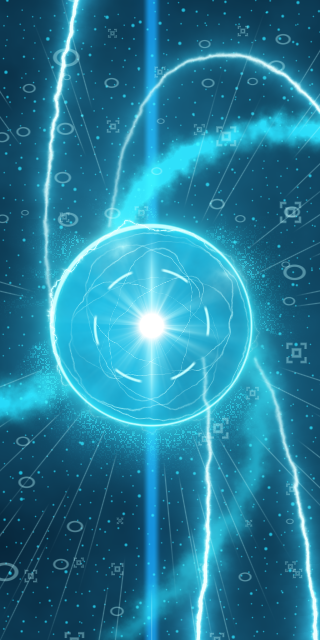
Reproduce this background procedurally as a Shadertoy shader.

```glsl
// A glowing energy orb in a teal void, crossed by lightning, mist and a beam.
// Bolts and mist follow Bezier curves bent by noise; rays, sparks and glyphs
// come from hashed cells. Light is layered by screen blending. Width = 1 unit.

const vec2 ORB = vec2(.474, .982);
const float RADIUS = .312;
const float ARC_RADIUS = .177;
const float TAU = 6.28318;
const float STEPS = 20.;
const vec3 DEEP = vec3(.015, .10, .17);
const vec3 TEAL = vec3(.09, .40, .54);
const vec3 CYAN = vec3(.10, .80, .96);
const vec3 ICE = vec3(.70, .97, 1.);
const vec3 BEAM = vec3(.04, .45, .80);

// Shared state: colour so far, local mist density, pixel size
vec3 col;
float mist, px;

float hash(vec2 p) {
  vec3 q = fract(p.xyx * .1031);
  q += dot(q, q.yzx + 33.33);
  return fract((q.x + q.y) * q.z);
}

float noise(vec2 p) {
  vec2 i = floor(p), f = fract(p);
  f = f * f * (3. - 2. * f);
  return mix(mix(hash(i), hash(i + vec2(1, 0)), f.x),
             mix(hash(i + vec2(0, 1)), hash(i + 1.), f.x), f.y);
}

float fbm(vec2 p) {
  float sum = 0., amp = .53;
  for (int i = 0; i < 5; i++) {
    sum += amp * noise(p);
    p = mat2(1.6, 1.2, -1.2, 1.6) * p + 7.3;
    amp *= .5;
  }
  return sum;
}

// Screen blend
void add(vec3 light, float amount) {
  col += (1. - col) * light * clamp(amount, 0., 1.);
}

// Soft line: distance d, half width w
float stroke(float d, float w) {
  return 1. - smoothstep(w - px, w + px, abs(d));
}

// Distance to a cubic Bezier (x) and the place along it (y)
vec2 curve(vec2 p, mat4x2 points) {
  vec2 best = vec2(9, 0), prev = points[0];
  for (float i = 1.; i <= STEPS; i++) {
    float t = i / STEPS, s = 1. - t;
    vec2 next = points * vec4(s*s*s, 3.*s*s*t, 3.*s*t*t, t*t*t), e = next - prev;
    float h = clamp(dot(p - prev, e) / dot(e, e), 0., 1.);
    float d = length(p - prev - e * h);
    if (d < best.x) best = vec2(d, t);
    prev = next;
  }
  return best;
}

// Lightning whose power runs from a to b
void bolt(vec2 p, float a, float b, mat4x2 points) {
  vec2 c = curve(p, points);
  float k = mix(a, b, c.y);
  add(TEAL * 1.5, k * .8 * exp(-c.x / .055) * (.4 + mist));
  add(CYAN, k * .7 * exp(-c.x / .016));
  add(vec3(.9, 1, 1), k * 1.3 * exp(-c.x * c.x / .00004));
}

void cloud(vec2 p, float width, float power, mat4x2 points) {
  float d = curve(p, points).x / width;
  add(CYAN, power * exp(-d * d) * smoothstep(.15, .75, mist));
}

// Scattered rings and bracketed squares
float glyphs(vec2 p, float cell) {
  vec2 id = floor(p / cell);
  float size = cell * mix(.07, .16, hash(id + 9.1));
  vec2 q = abs(p - (id + .3 + .4 * vec2(hash(id), hash(id + 5.3))) * cell);
  float ring = stroke(length(q * vec2(1, 1.45)) - size, size * .17);
  float side = max(q.x, q.y), gap = smoothstep(.3, .4, min(q.x, q.y) / size);
  float box = stroke(side - size * .8, size * .1) * gap + stroke(side - size * .3, size * .12);
  return mix(ring, box, step(.5, hash(id + 3.7))) * step(.45, hash(id + 17.9)) * .4;
}

void mainImage(out vec4 fragColor, in vec2 fragCoord) {
  px = 1. / iResolution.x;
  vec2 p = fragCoord * px, d = p - ORB;
  float r = length(d), turn = atan(d.y, d.x) / TAU, rim = r - RADIUS;
  vec2 dir = d / max(r, .0001);
  mist = fbm(p * 6.);
  vec2 warp = vec2(fbm(p * 17. + 4.), fbm(p * 17. + 31.)) - .5;
  vec2 w = p + warp * .07, jag = p + warp * .024;
  float outside = smoothstep(0., .06, rim), inside = stroke(r, RADIUS);

  // Void, halo and vertical beam
  float haze = fbm(p * 2.6 + 2.) * .75 - .12 + .95 * exp(-r * r / .24);
  col = mix(DEEP, TEAL, clamp(haze, 0., 1.));
  add(TEAL, .45 * exp(-length(p - vec2(.68, 1.62)) / .2));
  add(CYAN, .55 * exp(-abs(rim) / .055) * (.3 + mist));
  add(BEAM, .75 * smoothstep(.03, .006, abs(d.x)) + .3 * exp(-abs(d.x) / .035));

  // Radial streaks, sparks and glyphs
  for (float i = 0.; i < 2.; i++) {
    float count = 70. + 53. * i, slot = (turn + .5) * count, cell = .045 + .05 * i;
    vec2 id = vec2(floor(slot), i * 19.), g = floor(p / cell);
    float start = .3 + .55 * hash(id + 1.), across = (fract(slot) - .5) * TAU * r / count;
    float reach = smoothstep(start, start + .08, r) * smoothstep(start + .5, start + .15, r);
    add(ICE, .4 * reach * step(.5, hash(id)) * stroke(across, .0012));
    vec2 spot = (g + .2 + .6 * vec2(hash(g + 6.), hash(g + 8.))) * cell;
    add(CYAN, outside * .8 * stroke(length(p - spot), .0015 + .004 * pow(hash(g + 4.), 5.)));
    add(ICE, outside * glyphs(p + i * .37, .14 + .09 * i));
  }

  // Drifting mist and dust shell
  cloud(w, .043, 1.3, mat4x2(.37, 1.28, .47, 1.53, .65, 1.58, 1.02, 1.59));
  cloud(w, .06, 1.3, mat4x2(-.02, .75, .1, .75, .2, .76, .28, .79));
  cloud(w, .045, .6, mat4x2(.81, .88, .85, .55, .75, .3, .38, .02));
  float shell = exp(-abs(rim - .03) / .035) * smoothstep(.4, .65, fbm(dir * 4. + r * 3.));
  add(CYAN, outside * shell * (.25 + .8 * step(.72, hash(floor(p * 256.)))));

  // Orb body and looping strands
  float body = .5 + .55 * fbm(d * 9. + 12.) - .3 * smoothstep(0., .3, d.x - d.y * .4);
  col = mix(col, mix(TEAL, CYAN, clamp(body + .35 * exp(-r / .12), 0., 1.)), inside * .85);
  for (float k = 0.; k < 7.; k++) {
    float a = k * 1.9 + .4;
    vec2 q = mat2(cos(a), sin(a), -sin(a), cos(a)) * (d + warp * .025);
    float loop = length(q * vec2(1, 1.05 + .22 * k)) - RADIUS * (.97 - .05 * k);
    add(ICE, inside * .75 * stroke(loop, .0015) * noise(dir * 3. + k * 5.));
  }
  add(ICE, .9 * exp(-length(w - vec2(.375, 1.235)) / .04));
  add(ICE, .65 * exp(-length(w - vec2(.7, 1.14)) / .03));

  // Rim, upper left crackle and six inner arcs
  float lit = smoothstep(-.2, .8, dot(dir, vec2(-.67, .74)));
  add(CYAN, .8 * exp(-abs(rim) / .012));
  add(ICE, stroke(rim, .0025 + .004 * lit));
  add(ICE, (.25 + lit) * exp(-abs(rim - .008 + warp.x * .07) / .003));
  float sector = abs(fract(turn * 6. + .42) - .5);
  add(ICE, stroke(r - ARC_RADIUS, .004) * smoothstep(.28, .2, sector));

  // Lightning
  bolt(jag, 1.2, .3, mat4x2(.25, 2.02, .17, 1.7, .11, 1.35, .165, 1));
  bolt(jag, .3, .8, mat4x2(.345, 1.3, .38, 1.8, .7, 2.02, 1.02, 1.64));
  bolt(jag, .25, 1.3, mat4x2(.635, .88, .66, .6, .66, .33, .615, -.02));
  bolt(jag, .25, 1.1, mat4x2(.8, .88, .9, .7, .975, .3, .985, -.02));

  // Star core with rays and vertical flare
  float rays = pow(noise(dir * 7. + 20.), 2.) + .5 * pow(noise(dir * 19.), 3.);
  add(ICE, 1.5 * rays * exp(-r / .09));
  add(ICE, .85 * exp(-abs(d.x) / .018) * smoothstep(.32, .12, abs(d.y)));
  add(vec3(1), 1.5 * exp(-r * r / .0018) + .6 * exp(-r / .05));
  fragColor = vec4(col, 1);
}
```
